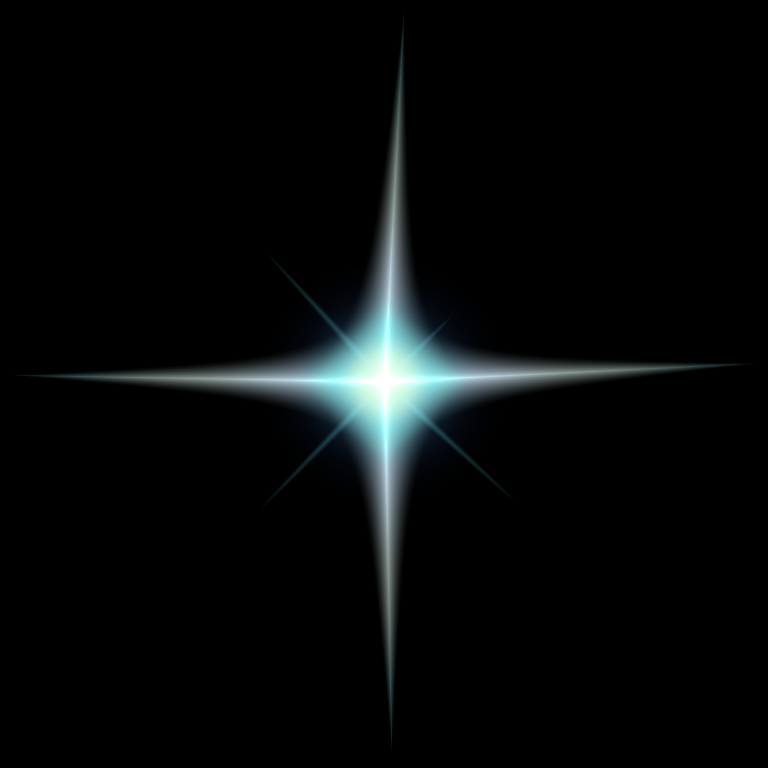
A Shadertoy shader for this background:

```glsl
// A glowing four-pointed star with slightly bent arms, thin diagonal rays and a blue halo on black.

const vec2 CENTER = vec2(0.501, 0.503);
const float ARM_LENGTH = 0.482;
const float ARM_WIDTH = 0.035;      // half width of the straight taper
const float FLARE_WIDTH = 0.080;    // extra half width at the core
const float FLARE_DECAY = 14.0;
const vec2 BEND_POSITIVE = vec2(0.049, 0.052);  // drift of the right and upper arms
const vec2 BEND_NEGATIVE = vec2(0.017, 0.019);  // drift of the left and lower arms
const float RIDGE_WIDTH = 0.0035;
const float RAY_WIDTH = 0.0075;
const float HALO_RADIUS = 0.165;

const vec3 CORE_WHITE = vec3(0.97, 1.00, 0.96);
const vec3 CORE_MINT = vec3(0.82, 1.00, 0.91);
const vec3 CORE_CYAN = vec3(0.60, 0.96, 0.97);
const vec3 ARM_PALE = vec3(0.74, 0.84, 0.90);
const vec3 ARM_GREY = vec3(0.71, 0.79, 0.77);
const vec3 TIP_TEAL = vec3(0.38, 0.65, 0.66);
const vec3 RAY_COLOR = vec3(0.13, 0.29, 0.31);
const vec3 HALO_COLOR = vec3(0.000, 0.040, 0.105);

// Tips of the diagonal rays, relative to the center
const vec2 RAY_TIPS[4] = vec2[4](
    vec2(-0.153, 0.167), vec2(0.085, 0.083),
    vec2(-0.162, -0.166), vec2(0.170, -0.156));

// Body (x) and bright ridge (y) of two opposite arms
vec2 armPair(float along, float across, float bendPositive, float bendNegative) {
    float reach = abs(along);
    float offset = abs(across - reach * (along > 0.0 ? bendPositive : bendNegative));
    float taper = clamp(1.0 - reach / ARM_LENGTH, 0.0, 1.0);
    float width = ARM_WIDTH * taper + FLARE_WIDTH * exp(-FLARE_DECAY * reach);
    float profile = max(1.0 - offset / max(width, 0.001), 0.0);
    float body = pow(profile, 1.4) * sqrt(taper);
    float ridge = exp(-offset / RIDGE_WIDTH) * taper * taper;
    return vec2(body, ridge);
}

// Thin spike from the center to a tip
float ray(vec2 p, vec2 tip) {
    float len = length(tip);
    vec2 dir = tip / len;
    float along = dot(p, dir);
    float offset = abs(p.x * dir.y - p.y * dir.x);
    float taper = clamp(1.0 - along / len, 0.0, 1.0) * step(0.0, along);
    float profile = max(1.0 - offset / max(RAY_WIDTH * sqrt(taper), 0.001), 0.0);
    return profile * sqrt(taper);
}

// Colour of the light by distance from the center
vec3 lightColor(float r) {
    vec3 color = mix(CORE_WHITE, CORE_MINT, smoothstep(0.0, 0.032, r));
    color = mix(color, CORE_CYAN, smoothstep(0.025, 0.065, r));
    color = mix(color, ARM_PALE, smoothstep(0.065, 0.125, r));
    color = mix(color, ARM_GREY, smoothstep(0.13, 0.24, r));
    return mix(color, TIP_TEAL, smoothstep(0.28, ARM_LENGTH, r));
}

void mainImage(out vec4 fragColor, in vec2 fragCoord) {
    vec2 p = fragCoord / iResolution.xy - CENTER;
    float r = length(p);

    // Faint blue halo
    float halo = max(1.0 - r / HALO_RADIUS, 0.0);
    vec3 color = HALO_COLOR * smoothstep(0.0, 0.7, halo);

    // Diagonal rays
    for (int i = 0; i < 4; i++) {
        color += RAY_COLOR * ray(p, RAY_TIPS[i]);
    }

    // Arms and core joined by a screen blend
    vec2 horizontal = armPair(p.x, p.y, BEND_POSITIVE.x, BEND_NEGATIVE.x);
    vec2 vertical = armPair(p.y, p.x, BEND_POSITIVE.y, BEND_NEGATIVE.y);
    float core = 0.85 * exp(-pow(r / 0.058, 2.0));
    float light = 1.0 - (1.0 - horizontal.x) * (1.0 - vertical.x) * (1.0 - core);
    color = mix(color, lightColor(r), light);

    // Bright ridge along each arm
    float ridge = max(horizontal.y, vertical.y);
    color += 0.28 * ridge * light * vec3(0.95, 1.0, 0.97);

    fragColor = vec4(clamp(color, 0.0, 1.0), 1.0);
}
```
